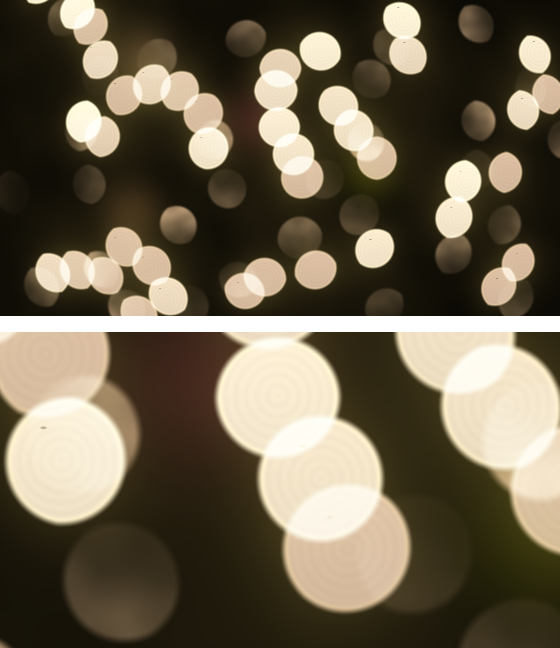
Top, the full canvas; bottom, a detail of the centre.
Write a WebGL 2 fragment shader that draws this background.

```glsl
#version 300 es
precision highp float;
// Out-of-focus warm lights on a dark olive backdrop.
// Short chains of bright lens discs and scattered dim ones are screened
// together; each disc is clipped to a cat's-eye facing the canvas centre.

uniform vec2 u_resolution;
out vec4 outColor;

vec4 hash(float n) {
  vec4 p = fract(n * vec4(0.1031, 0.1030, 0.0973, 0.1099));
  p += dot(p, p.wzxy + 33.33);
  return fract((p.xxyz + p.yzzw) * p.zywx);
}

float cornerSlope(vec2 cell, vec2 offset) {
  float angle = 6.2832 * hash(dot(cell, vec2(1.0, 57.0)) + 900.0).x;
  return dot(vec2(cos(angle), sin(angle)), offset);
}

float gradientNoise(vec2 p) {
  vec2 i = floor(p), f = p - i;
  vec2 w = f * f * f * (f * (f * 6.0 - 15.0) + 10.0);
  vec2 e = vec2(1.0, 0.0);
  return mix(mix(cornerSlope(i, f), cornerSlope(i + e, f - e), w.x),
             mix(cornerSlope(i + e.yx, f - e.yx), cornerSlope(i + 1.0, f - 1.0), w.x), w.y);
}

vec3 screenBlend(vec3 a, vec3 b) {
  return 1.0 - (1.0 - a) * (1.0 - clamp(b, 0.0, 1.0));
}

// Signed distance to a disc narrowed along the direction to the centre.
float lensDisc(vec2 q, vec2 centre, float radius) {
  return max(length(q), length(q + 0.038 * centre)) - radius;
}

float coverage(float d, float softness) {
  return 1.0 - smoothstep(-softness, softness, d);
}

float glow(vec2 q, float tightness) {
  return exp(-dot(q, q) * tightness);
}

vec3 backdrop(vec2 p) {
  float mottle = gradientNoise(p * 3.2 + 7.0) + 0.4 * gradientNoise(p * 8.0 + 3.0);
  vec3 color = vec3(0.082, 0.068, 0.030) * (1.0 + 0.7 * mottle);
  color *= 1.0 - 0.25 * smoothstep(0.3, 1.0, length(p));
  color += vec3(0.13, 0.035, 0.06) * glow(p - vec2(-0.08, 0.12), 110.0);
  color += vec3(0.09, 0.10, 0.00) * glow(p - vec2(0.28, -0.05), 130.0);
  color += vec3(0.17, 0.12, 0.07) * glow(p - vec2(-0.47, -0.17), 110.0);
  color += vec3(0.20, 0.15, 0.10) * glow(p - vec2(-0.43, 0.32), 120.0);
  return color;
}

vec3 brightLight(vec2 p, vec2 centre, vec4 h) {
  vec2 q = p - centre;
  float d = lensDisc(q, centre, 0.065 + 0.004 * h.z);
  vec3 tint = mix(vec3(0.83, 0.71, 0.61), vec3(1.0, 0.96, 0.85),
                  smoothstep(0.5, 0.95, h.w - 0.2 * centre.x));
  tint *= 1.0 + 0.5 * q.y + 0.010 * sin(560.0 * length(q) + 5.0 * h.x);
  // Yellowish rim and a tiny dust fleck.
  tint += vec3(0.06, 0.06, 0.01) * smoothstep(-0.009, -0.002, d);
  vec2 fleck = (q - vec2(-0.019, 0.034)) * vec2(1.0, 2.2);
  tint *= 1.0 - 0.4 * step(0.5, h.y) * coverage(length(fleck) - 0.003, 0.002);
  vec3 halo = vec3(0.090, 0.076, 0.034) * exp(-max(d, 0.0) / 0.04);
  return mix(halo, tint, coverage(d, 0.0045));
}

vec3 dimLight(vec2 p, vec2 centre, vec4 h) {
  vec2 q = p - centre;
  float d = lensDisc(q, centre, 0.062 + 0.010 * h.x);
  float angle = 6.2832 * h.y;
  float side = dot(q, vec2(cos(angle), sin(angle)));
  float shade = mix(0.3, 1.0, smoothstep(-0.055, 0.06, side));
  shade *= 1.0 + 0.35 * gradientNoise(q * 22.0 + 20.0 * h.zw);
  float power = mix(0.10, 0.85, h.z * h.z);
  return vec3(0.86, 0.70, 0.54) * power * shade * coverage(d, 0.006);
}

void main() {
  vec2 p = (gl_FragCoord.xy - 0.5 * u_resolution) / u_resolution.y;
  vec2 canvas = vec2(u_resolution.x / u_resolution.y, 1.0);
  vec3 color = backdrop(p);

  // Dim discs spread by a low-discrepancy sequence.
  for (int i = 0; i < 30; i++) {
    vec4 h = hash(float(i) + 211.0);
    vec2 spot = fract(vec2(0.7549, 0.5698) * float(i) + 0.12 * h.wx) - 0.5;
    color = screenBlend(color, dimLight(p, spot * canvas * 1.04, h));
  }

  // Bright discs in short chains, one chain per jittered cell.
  for (int i = 0; i < 15; i++) {
    vec4 g = hash(float(i) + 37.0);
    vec2 cell = vec2(float(i % 5), float(i / 5));
    vec2 middle = ((cell + 0.5 + 0.8 * (g.xy - 0.5)) / vec2(5.0, 3.0) - 0.5) * canvas;
    int count = 1 + int(5.0 * g.z);
    for (int j = 0; j < count; j++) {
      vec4 h = hash(float(i * 5 + j) + 401.0);
      float along = float(j) - 0.5 * float(count - 1);
      float angle = 6.2832 * g.w + 0.3 * along;
      vec2 link = 0.11 * along * vec2(cos(angle), sin(angle));
      color = screenBlend(color, brightLight(p, middle + link + 0.06 * (h.xy - 0.5), h));
    }
  }

  outColor = vec4(color, 1.0);
}
```
